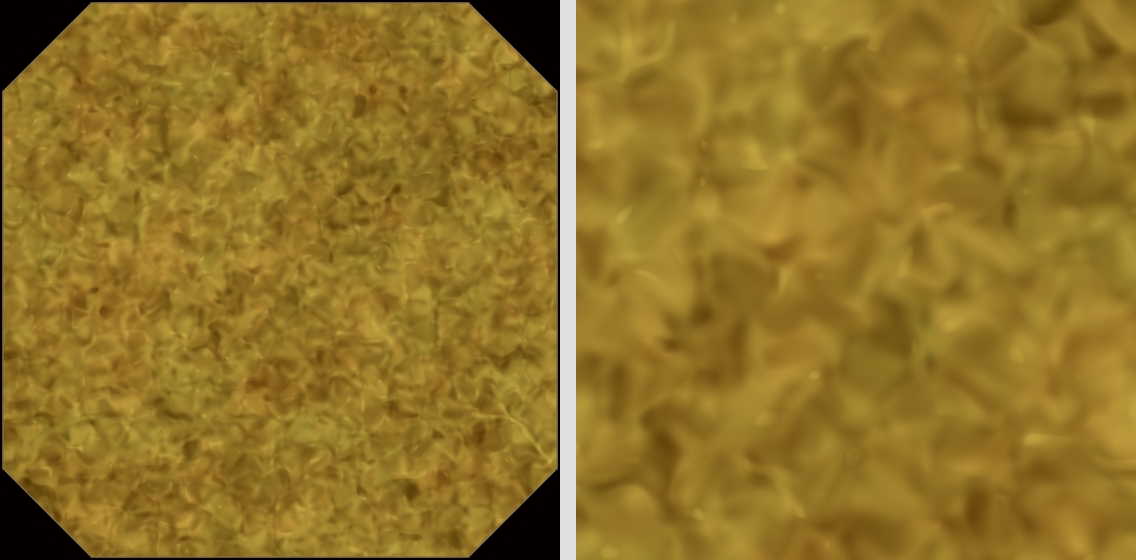
Left: the whole. Right: its middle third, enlarged.
Reproduce this texture procedurally as a three.js fragment shader.

```glsl
// Mottled ochre earth clipped to an octagon with a thin pale rim on black.
varying vec2 vUv;

float hash(vec2 cell) {
  vec3 q = fract(vec3(cell.xyx) * vec3(0.1031, 0.1030, 0.0973));
  q += dot(q, q.yzx + 33.33);
  return fract((q.x + q.y) * q.z);
}

// Value noise centred on zero
float noise(vec2 p) {
  vec2 cell = floor(p);
  vec2 f = fract(p);
  f = f * f * (3.0 - 2.0 * f);
  float low = mix(hash(cell), hash(cell + vec2(1.0, 0.0)), f.x);
  float high = mix(hash(cell + vec2(0.0, 1.0)), hash(cell + 1.0), f.x);
  return mix(low, high, f.y) - 0.5;
}

float segmentDistance(vec2 p, vec2 a, vec2 b) {
  vec2 along = b - a;
  float t = clamp(dot(p - a, along) / dot(along, along), 0.0, 1.0);
  return length(p - a - along * t);
}

float octagonDistance(vec2 p) {
  vec2 q = abs(p);
  return max(max(q.x, q.y) - 0.496, (q.x + q.y - 0.833) * 0.7071);
}

// Grain brightness from broad patches down to fine specks
float grainTone(vec2 p) {
  mat2 turn = mat2(0.8, 0.6, -0.6, 0.8);
  float tone = 0.5 * noise(p * 7.0 + 3.0);
  tone += 0.75 * noise(turn * p * 23.0 + 17.0);
  tone += 1.2 * noise(p * 54.0 + 41.0);
  tone += 1.0 * noise(turn * p * 96.0 + 73.0);
  return tone;
}

void main() {
  // Warp the domain so that the grains have ragged outlines
  vec2 warp = vec2(noise(vUv * 38.0 + 5.0), noise(vUv * 38.0 + 91.0));
  vec2 p = vUv + 0.016 * warp;
  float tone = grainTone(p);

  // Dark flecks gather in loose clusters, pale flecks are rarer
  float cluster = smoothstep(-0.15, 0.35, noise(p * 11.0 + 29.0));
  float darkFleck = smoothstep(0.12, 0.42, noise(p * vec2(42.0, 50.0) + 57.0));
  float paleFleck = smoothstep(0.3, 0.48, noise(p * vec2(66.0, 74.0) + 13.0));
  tone += 0.6 * paleFleck - darkFleck * (0.25 + 0.75 * cluster);

  // Soft yellow patch and a forked pale vein
  vec2 patchOffset = (p - vec2(0.67, 0.41)) / vec2(0.03, 0.018);
  tone += 0.7 * exp(-dot(patchOffset, patchOffset));
  float vein = segmentDistance(p, vec2(0.89, 0.28), vec2(0.98, 0.18));
  vein = min(vein, segmentDistance(p, vec2(0.84, 0.26), vec2(0.91, 0.255)));
  tone += 0.8 * (1.0 - smoothstep(0.001, 0.007, vein));

  // Ochre ramp with gentle drifts towards olive and rust
  vec3 earth = vec3(0.6, 0.475, 0.158) + tone * vec3(0.13, 0.13, 0.075);
  float hueDrift = noise(p * 13.0 + 61.0) + 0.7 * noise(p * 48.0 + 83.0);
  earth += hueDrift * vec3(-0.025, 0.025, 0.01);

  // Rim and black surround
  float edge = octagonDistance(vUv - 0.5);
  vec3 rim = vec3(0.5, 0.42, 0.3);
  vec3 color = mix(earth, rim, 0.8 * smoothstep(-0.004, -0.0015, edge));
  color = mix(color, vec3(0.015, 0.0, 0.0), smoothstep(-0.001, 0.001, edge));
  gl_FragColor = vec4(color, 1.0);
}
```
